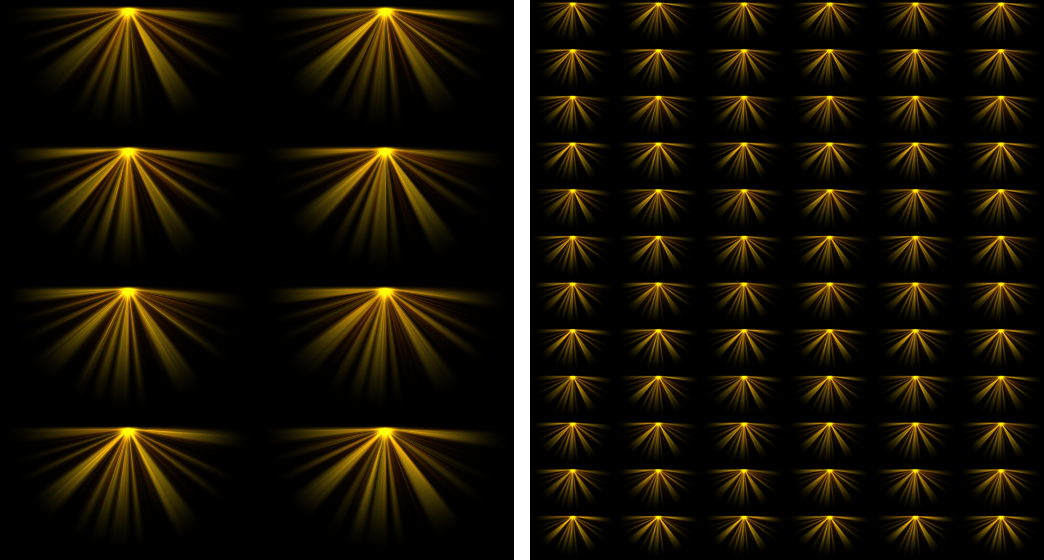
Left, the tile; right, the same tile 3 across and 3 down.
Write a Shadertoy shader that draws this background.

```glsl
// Golden light fans: rows of spotlights casting streaked beams down over black.

const vec2  REPEATS     = vec2(2.0, 4.0);   // fans across and down
const float CELL_ASPECT = 1.836;            // cell width in cell heights
const float APEX_DROP   = 0.0625;           // lamp distance below the cell top
const float REACH       = 0.9;              // beam length in cell heights
const float EDGE_SOFT   = 0.009;            // beam edge blur, in half turns
const float PI          = 3.14159;

const vec3 BEAM_GOLD  = vec3(0.78, 0.65, 0.045);
const vec3 STREAK_AMB = vec3(0.62, 0.34, 0.02);
const vec3 EMBER      = vec3(0.30, 0.11, 0.008);
const vec3 CORE       = vec3(1.00, 0.82, 0.02);

// Beam layout: direction (0 left, 1 right), half width, strength
const int BEAM_COUNT = 12;
const vec3 BEAMS[BEAM_COUNT] = vec3[BEAM_COUNT](
    vec3(0.020, 0.022, 0.75), vec3(0.085, 0.006, 0.40),
    vec3(0.145, 0.008, 0.60), vec3(0.235, 0.036, 0.90),
    vec3(0.350, 0.014, 0.55), vec3(0.410, 0.018, 0.70),
    vec3(0.475, 0.026, 0.75), vec3(0.535, 0.010, 0.60),
    vec3(0.675, 0.034, 0.90), vec3(0.800, 0.010, 0.70),
    vec3(0.860, 0.007, 0.50), vec3(0.965, 0.020, 0.75));

float hash(vec2 p) {
    vec3 q = fract(vec3(p.xyx) * 0.1031);
    q += dot(q, q.yzx + 33.33);
    return fract((q.x + q.y) * q.z);
}

// Smooth one-dimensional noise, one independent strip per seed
float noise(float x, float seed) {
    float i = floor(x);
    float f = fract(x);
    f = f * f * (3.0 - 2.0 * f);
    return mix(hash(vec2(i, seed)), hash(vec2(i + 1.0, seed)), f);
}

// Sum of the main beams, varied slightly in place and strength per fan
float mainBeams(float dir, float soft, float seed) {
    float light = 0.0;
    for (int i = 0; i < BEAM_COUNT; i++) {
        vec3 beam = BEAMS[i];
        float id = float(i) + 0.5;
        float shift = (hash(vec2(id, seed + 3.0)) - 0.5) * 0.012;
        float power = mix(0.7, 1.1, hash(vec2(id, seed + 5.0)));
        float d = abs(dir - beam.x - shift) - beam.y;
        light += beam.z * power * (1.0 - smoothstep(-soft, soft, d));
    }
    return min(light, 1.1);
}

void mainImage(out vec4 fragColor, in vec2 fragCoord) {
    // Repeat cell and its seed, wrapped over the canvas
    vec2 grid = fragCoord / iResolution.xy * REPEATS;
    vec2 cell = mod(floor(grid), REPEATS);
    vec2 local = fract(grid);
    float seed = 11.0 + 17.0 * cell.x + 37.0 * cell.y;

    // Polar position around the lamp
    vec2 p = vec2((local.x - 0.5) * CELL_ASPECT, 1.0 - APEX_DROP - local.y);
    float r = length(p);
    float dir = atan(max(p.y, 0.0), -p.x) / PI;
    float pixel = REPEATS.y / iResolution.y;
    float blur = pixel / (PI * max(r, 0.001));
    float soft = EDGE_SOFT + blur;

    // Angular light: broad beams, fine streaks and dim embers
    float detail = 1.0 - smoothstep(0.005, 0.025, blur);
    float coarse = mix(0.5, noise(dir * 48.0, seed), detail);
    float fine = mix(0.5, noise(dir * 120.0, seed + 7.0), detail);
    float beams = mainBeams(dir, soft, seed) * (0.68 + 0.3 * coarse + 0.2 * fine);
    float streaks = smoothstep(0.35, 1.0, 0.55 * coarse + 0.45 * fine);
    float embers = 0.25 + 0.75 * noise(dir * 26.0, seed + 9.0);

    // Fading with distance and the soft horizon above the lamp
    float fade = 1.0 - smoothstep(0.08, REACH, r);
    float shortFade = fade * fade;
    float horizon = smoothstep(-0.022, 0.012, p.y);

    vec3 col = BEAM_GOLD * beams * fade;
    col += STREAK_AMB * streaks * shortFade * 0.55;
    col += EMBER * embers * shortFade * (0.35 + exp(-r * 5.0));
    col += CORE * (1.1 * exp(-r * r * 280.0) + 0.35 * exp(-r * 11.0)) * fade;
    fragColor = vec4(min(col * horizon, 1.0), 1.0);
}
```
